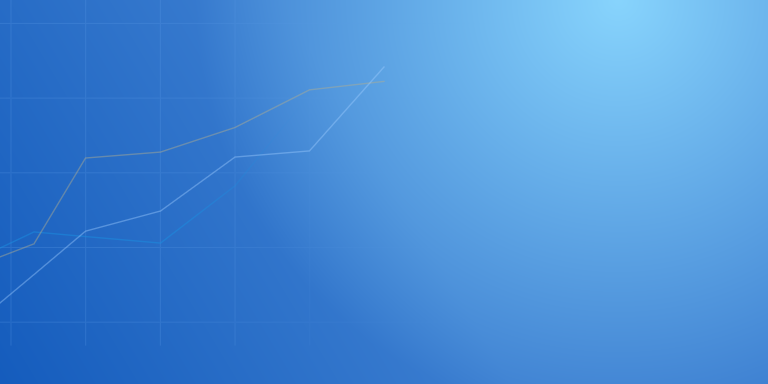
A WebGL 2 fragment shader for this background:

```glsl
#version 300 es
precision highp float;
// Blue backdrop: a diagonal gradient lit by a round glow at the upper right,
// with a faint chart grid on the left and three thin trend lines.
// Lengths are in canvas heights; lines are distance fields with smooth edges.

#define GLOW_CENTER vec2(1.61, 1.0)
#define GLOW_RADIUS 1.1
#define GRID_STEP 0.1945
#define GRID_ORIGIN vec2(0.0286, 0.161)
#define GRID_FLOOR 0.1
#define GRID_ALPHA 0.28
#define GRID_HALF_WIDTH 0.0013
#define TREND_HALF_WIDTH 0.0018

uniform vec2 u_resolution;
out vec4 fragColor;

const int POINTS = 7;
const vec3 DEEP_BLUE = vec3(0.08, 0.36, 0.74);
const vec3 MID_BLUE = vec3(0.24, 0.50, 0.82);
const vec3 SKY_BLUE = vec3(0.53, 0.83, 0.99);
const vec3 GRID_BLUE = vec3(0.35, 0.60, 0.90);
const vec3 PALE = vec3(0.62, 0.80, 1.00);
const vec3 GOLD = vec3(0.70, 0.68, 0.55);
const vec3 CYAN = vec3(0.10, 0.56, 0.88);

// Horizontal stations shared by the trends, then the height of each trend
const float STATIONS[POINTS] = float[](0.0, 0.0885, 0.2227, 0.418, 0.612, 0.806, 1.0);
const float PALE_TREND[POINTS] = float[](0.211, 0.285, 0.398, 0.4505, 0.591, 0.607, 0.8255);
const float GOLD_TREND[POINTS] = float[](0.331, 0.365, 0.5885, 0.604, 0.668, 0.766, 0.788);
const float CYAN_TREND[POINTS] = float[](0.354, 0.396, 0.384, 0.367, 0.516, 0.753, 0.753);

float segmentDistance(vec2 p, vec2 a, vec2 b) {
    vec2 ab = b - a;
    float t = clamp(dot(p - a, ab) / dot(ab, ab), 0.0, 1.0);
    return length(p - a - ab * t);
}

float trendDistance(vec2 p, float heights[POINTS]) {
    float nearest = 10.0;
    for (int i = 0; i < POINTS - 1; i++) {
        vec2 a = vec2(STATIONS[i], heights[i]);
        vec2 b = vec2(STATIONS[i + 1], heights[i + 1]);
        nearest = min(nearest, segmentDistance(p, a, b));
    }
    return nearest;
}

// Share of a pixel covered by a line of the given half width
float coverage(float dist, float halfWidth, float pixel) {
    float reach = min(dist + 0.5 * pixel, halfWidth);
    float start = max(dist - 0.5 * pixel, -halfWidth);
    return clamp((reach - start) / pixel, 0.0, 1.0);
}

vec3 backdrop(vec2 p) {
    float diagonal = clamp(0.75 * p.x + 0.45 * p.y, 0.0, 1.0);
    float glow = max(0.0, 1.0 - distance(p, GLOW_CENTER) / GLOW_RADIUS);
    return mix(mix(DEEP_BLUE, MID_BLUE, diagonal), SKY_BLUE, glow);
}

float gridMask(vec2 p, float pixel) {
    vec2 cell = fract((p - GRID_ORIGIN) / GRID_STEP + 0.5) - 0.5;
    vec2 dist = abs(cell) * GRID_STEP;
    float vertical = coverage(dist.x, GRID_HALF_WIDTH, pixel);
    vertical *= smoothstep(-pixel, pixel, p.y - GRID_FLOOR);
    vertical *= 1.0 - smoothstep(0.5, 0.98, p.x);
    float horizontal = coverage(dist.y, GRID_HALF_WIDTH, pixel);
    horizontal *= 1.0 - smoothstep(0.2, 1.35, p.x);
    return max(vertical, horizontal);
}

void main() {
    vec2 p = gl_FragCoord.xy / u_resolution.y;
    float pixel = 1.0 / u_resolution.y;

    vec3 color = backdrop(p);
    color = mix(color, GRID_BLUE, GRID_ALPHA * gridMask(p, pixel));

    // Trend lines, the cyan one fading out before its end
    float cyan = coverage(trendDistance(p, CYAN_TREND), TREND_HALF_WIDTH, pixel);
    float gold = coverage(trendDistance(p, GOLD_TREND), TREND_HALF_WIDTH, pixel);
    float pale = coverage(trendDistance(p, PALE_TREND), TREND_HALF_WIDTH, pixel);
    color = mix(color, CYAN, 0.5 * cyan * (1.0 - smoothstep(0.45, 0.82, p.x)));
    color = mix(color, GOLD, 0.45 * gold);
    color = mix(color, PALE, 0.42 * pale);

    fragColor = vec4(color, 1.0);
}
```
